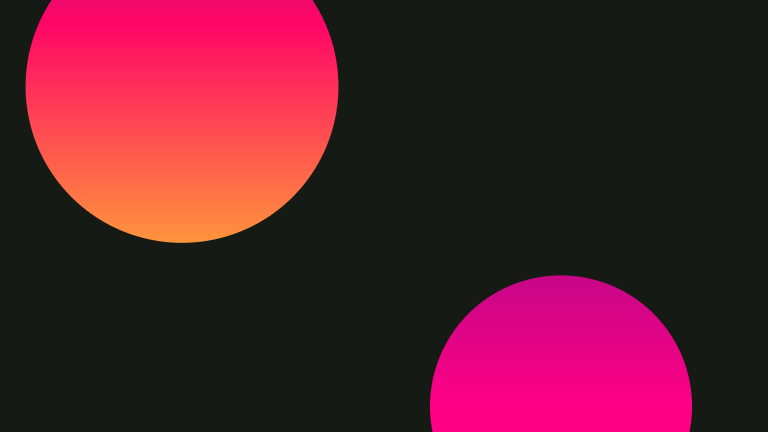
This background is drawn by a WebGL 2 fragment shader. Its source:

```glsl
#version 300 es
precision highp float;
// Two gradient discs, cropped by the canvas edges, on a near-black green ground.

uniform vec2 u_resolution;
out vec4 outColor;

// Antialiased coverage of a disc; lengths are fractions of the canvas width.
float disc(vec2 p, vec2 center, float radius) {
    float pixel = 1.0 / u_resolution.x;
    return clamp(0.5 - (length(p - center) - radius) / pixel, 0.0, 1.0);
}

// Sunset ramp: orange at the base, hot pink above, a hint of magenta at the top.
vec3 sunsetRamp(float y) {
    vec3 color = mix(vec3(1.0, 0.58, 0.235), vec3(1.0, 0.025, 0.4),
                     clamp((y - 0.246) / 0.284, 0.0, 1.0));
    return mix(color, vec3(0.95, 0.03, 0.42), smoothstep(0.53, 0.5625, y));
}

// Magenta ramp: vivid pink below, deep purple at the crown.
vec3 magentaRamp(float y) {
    return mix(vec3(1.0, 0.0, 0.52), vec3(0.78, 0.025, 0.53),
               clamp((y - 0.033) / 0.171, 0.0, 1.0));
}

void main() {
    // Anchor the vertical axis to a 16:9 frame so the layout fills the canvas.
    vec2 p = gl_FragCoord.xy / u_resolution.x;
    p.y *= 0.5625 * u_resolution.x / u_resolution.y;

    vec3 color = vec3(0.083, 0.102, 0.078);
    color = mix(color, sunsetRamp(p.y), disc(p, vec2(0.237, 0.45), 0.2037));
    color = mix(color, magentaRamp(p.y), disc(p, vec2(0.7305, 0.0333), 0.1706));

    outColor = vec4(color, 1.0);
}
```
